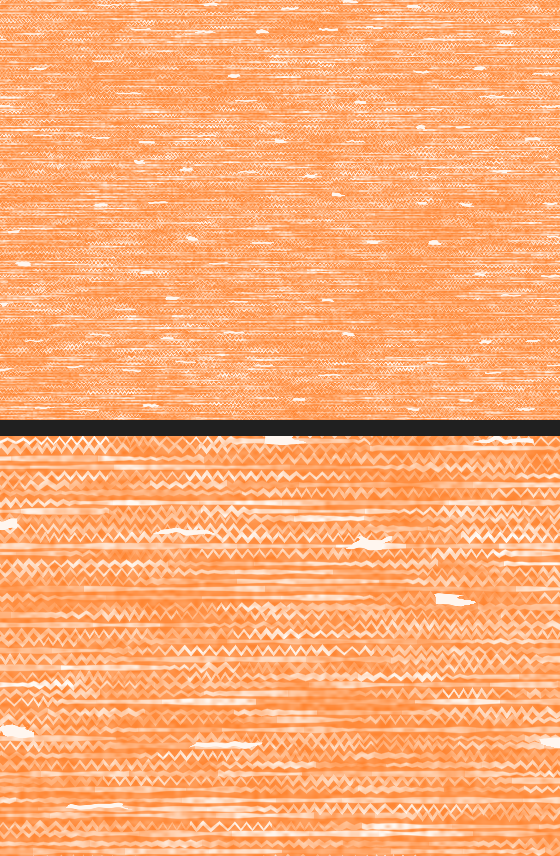
Top, the full canvas; bottom, a detail of the centre.
Write a Shadertoy shader that draws this texture.

```glsl
// Orange slub knit: fine horizontal pale threads, zigzag stitches and white flecks.

const vec3 ORANGE = vec3(1.0, 0.505, 0.165);
const vec3 CREAM = vec3(1.0, 0.98, 0.96);
const float ROWS = 144.0;               // thread rows per canvas height
const float STITCHES = 108.0;           // zigzags per canvas height
const float ZIGZAG_HEIGHT = 0.42;       // in rows
const float STREAKS = 15.0;             // thread segments per canvas height
const vec2 GRAIN_SCALE = vec2(210.0, 300.0);
const vec2 BAND_SCALE = vec2(4.0, 17.0);
const vec2 SLUB_CELL = vec2(0.15, 0.08);
const float SLUB_SHARE = 0.75;

float hash(vec2 p) {
    return fract(sin(dot(p, vec2(127.1, 311.7))) * 43758.5453);
}

float noise(vec2 p) {
    vec2 i = floor(p), f = fract(p);
    f = f * f * (3.0 - 2.0 * f);
    return mix(mix(hash(i), hash(i + vec2(1, 0)), f.x),
               mix(hash(i + vec2(0, 1)), hash(i + vec2(1, 1)), f.x), f.y);
}

// Brightness of the nearest threads, some straight and some zigzagged
float threads(vec2 p, float pixel) {
    float y = p.y * ROWS, soft = 0.5 * pixel * ROWS + 0.04, light = 0.0;
    for (int i = -1; i <= 1; i++) {
        float row = floor(y) + float(i);
        float shift = hash(vec2(row, 3.0)) * 40.0;

        // Zigzag path, faded in and out along the row
        float phase = p.x * STITCHES + shift + noise(vec2(p.x * 30.0, row));
        float wave = 4.0 * abs(fract(phase) - 0.5) - 1.0;
        float zigzag = smoothstep(0.35, 0.65, noise(vec2(p.x * 9.0 + shift, row * 0.6)));
        float center = row + 0.5 + ZIGZAG_HEIGHT * wave * zigzag
                     + 0.3 * (hash(vec2(row, 8.0)) - 0.5);

        // Abrupt segments mixed with a slower swell
        float along = p.x * STREAKS + shift + 0.4 * noise(vec2(p.x * 40.0, row + 50.0));
        float segment = hash(vec2(floor(along), row + 17.0));
        float swell = noise(vec2(p.x * 24.0 + shift, row + 90.0));
        float strength = 0.08 + 0.85 * mix(segment, swell, 0.45);
        float halfWidth = mix(0.13, 0.4, noise(vec2(p.x * 45.0 + shift, row + 130.0)));

        float cover = 1.0 - smoothstep(halfWidth - soft, halfWidth + soft, abs(y - center));
        light = max(light, cover * strength);
    }
    return light;
}

// Scattered short white flecks with ragged edges
float slubs(vec2 p, float pixel) {
    vec2 q = p / SLUB_CELL;
    q.x += 0.5 * mod(floor(q.y), 2.0);
    vec2 cell = floor(q);
    vec2 center = 0.25 + 0.5 * vec2(hash(cell + 5.0), hash(cell + 23.0));
    vec2 d = (fract(q) - center) * SLUB_CELL;
    float size = hash(cell + 41.0);
    vec2 halfSize = vec2(mix(0.026, 0.012, size), mix(0.0016, 0.0048, size * size));
    vec2 ragged = vec2(noise(p * vec2(60.0, 260.0)), noise(p * vec2(130.0, 60.0) + 9.0)) - 0.5;
    d += ragged * vec2(0.018, 0.004);
    vec2 edge = 1.0 - smoothstep(halfSize - 0.5 * pixel, halfSize + 0.5 * pixel, abs(d));
    return edge.x * edge.y * step(hash(cell + 67.0), SLUB_SHARE);
}

void mainImage(out vec4 fragColor, in vec2 fragCoord) {
    float pixel = 1.0 / iResolution.y;
    vec2 p = fragCoord * pixel;

    // Mottled ground and broad uneven bands
    float grain = noise(p * GRAIN_SCALE);
    float band = noise(p * BAND_SCALE) + 0.5 * noise(p * BAND_SCALE * 2.3 + 31.0);
    float ground = 0.02 + 0.27 * grain * mix(0.7, 1.3, band / 1.5);

    float thread = threads(p, pixel) * mix(0.65, 1.35, band / 1.5) * (0.72 + 0.56 * grain);
    float tone = mix(ground, 1.0, clamp(thread, 0.0, 1.0));
    tone = mix(tone, 0.97, slubs(p, pixel));

    fragColor = vec4(mix(ORANGE, CREAM, tone), 1.0);
}
```
